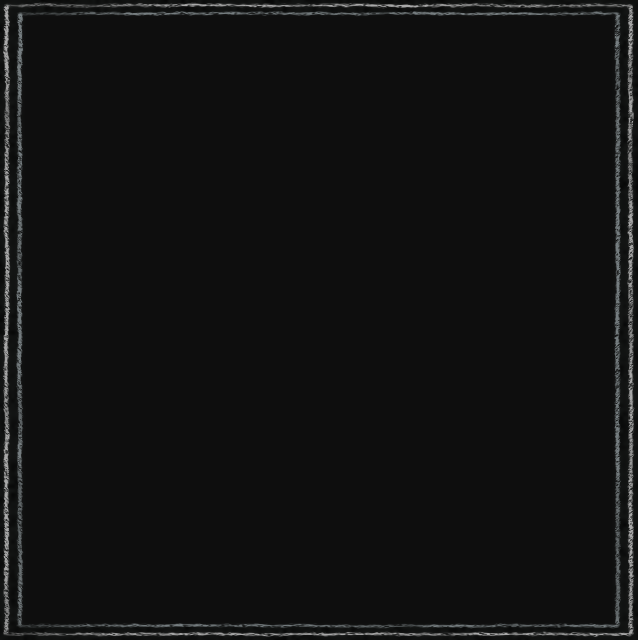
A Shadertoy shader for this background:

```glsl
const vec3 BOARD = vec3(0.053, 0.054, 0.053);
const vec3 MARGIN = vec3(0.062, 0.068, 0.065);
const vec3 OUTER_CHALK = vec3(0.66, 0.66, 0.66);
const vec3 INNER_CHALK = vec3(0.46, 0.49, 0.50);
// Distances from the left, right, bottom and top edges
const vec4 OUTER_INSET = vec4(0.0104, 0.0115, 0.0092, 0.0086);
const vec4 INNER_INSET = vec4(0.0310, 0.0318, 0.0222, 0.0212);
const vec2 HALF_WIDTH = vec2(0.0037, 0.0021);   // upright, level
const vec2 UPRIGHT_GRAIN = vec2(190.0, 330.0);  // across, along
const vec2 LEVEL_GRAIN = vec2(420.0, 130.0);
const float WOBBLE = 0.0022;
const float ROUGHNESS = 0.0030;
const float HALO = 0.05;

float hash(vec2 p) {
    vec3 q = fract(vec3(p.xyx) * 0.1031);
    q += dot(q, q.yzx + 33.33);
    return fract((q.x + q.y) * q.z);
}

float noise(vec2 p) {
    vec2 cell = floor(p);
    vec2 f = fract(p);
    f = f * f * (3.0 - 2.0 * f);
    float low = mix(hash(cell), hash(cell + vec2(1, 0)), f.x);
    float high = mix(hash(cell + vec2(0, 1)), hash(cell + vec2(1, 1)), f.x);
    return mix(low, high, f.y);
}

// Ragged chalk line: x is coverage, y is the soft dust around it
vec2 chalkLine(float across, float along, float halfWidth, vec2 grain, vec2 span, float seed, float pixel) {
    float drift = noise(vec2(along * 28.0, seed)) + 0.5 * noise(vec2(along * 110.0, seed + 7.0)) - 0.75;
    float x = across + drift * WOBBLE;
    vec2 g = vec2(x, along + x * 0.5) * grain + seed * 13.7;
    float tooth = noise(g);
    float speck = noise(g * 1.9 + 31.0);
    float edge = abs(x) + (tooth - 0.5) * ROUGHNESS - halfWidth * 0.85;
    float body = 1.0 - smoothstep(-pixel, pixel, edge);
    float pressure = 0.72 + 0.5 * noise(vec2(along * 17.0, seed + 3.0));
    float ends = smoothstep(span.x - 0.003, span.x + 0.003, along)
               * (1.0 - smoothstep(span.y - 0.003, span.y + 0.003, along));
    float grit = smoothstep(0.05, 0.75, 0.55 * tooth + 0.6 * speck);
    float dust = exp(-pow(x / (halfWidth * 1.7), 2.0));
    return vec2(body * grit * pressure, dust) * ends;
}

void mainImage(out vec4 fragColor, in vec2 fragCoord) {
    vec2 uv = fragCoord / iResolution.xy;
    float pixel = 1.0 / min(iResolution.x, iResolution.y);
    vec4 sides = vec4(uv.x, 1.0 - uv.x, uv.y, 1.0 - uv.y);

    // Board with a faint mottled margin
    vec4 inside = smoothstep(-pixel, pixel, sides - INNER_INSET);
    float margin = 1.0 - inside.x * inside.y * inside.z * inside.w;
    float smudge = noise(uv * 150.0) * noise(uv * 45.0 + 9.0);
    vec3 color = mix(BOARD, MARGIN * (1.1 - 0.9 * smudge), margin);

    // Two nested frames, four strokes each
    for (int ring = 0; ring < 2; ring++) {
        vec4 inset = ring == 0 ? OUTER_INSET : INNER_INSET;
        vec3 chalk = ring == 0 ? OUTER_CHALK : INNER_CHALK;
        for (int side = 0; side < 4; side++) {
            bool upright = side < 2;
            float along = upright ? uv.y : uv.x;
            vec2 span = upright ? vec2(inset.z, 1.0 - inset.w) : vec2(inset.x, 1.0 - inset.y);
            float halfWidth = upright ? HALF_WIDTH.x : HALF_WIDTH.y;
            vec2 grain = upright ? UPRIGHT_GRAIN : LEVEL_GRAIN;
            float seed = float(side + 4 * ring) * 5.3 + 1.0;
            vec2 mark = chalkLine(sides[side] - inset[side], along, halfWidth, grain, span, seed, pixel);
            // Level strokes start out thin at the left
            float fade = upright ? 1.0 : mix(0.5, 1.0, smoothstep(0.03, 0.24, uv.x));
            color += chalk * mark.y * HALO;
            color = mix(color, chalk, clamp(mark.x * fade, 0.0, 1.0));
        }
    }
    fragColor = vec4(color, 1.0);
}
```
